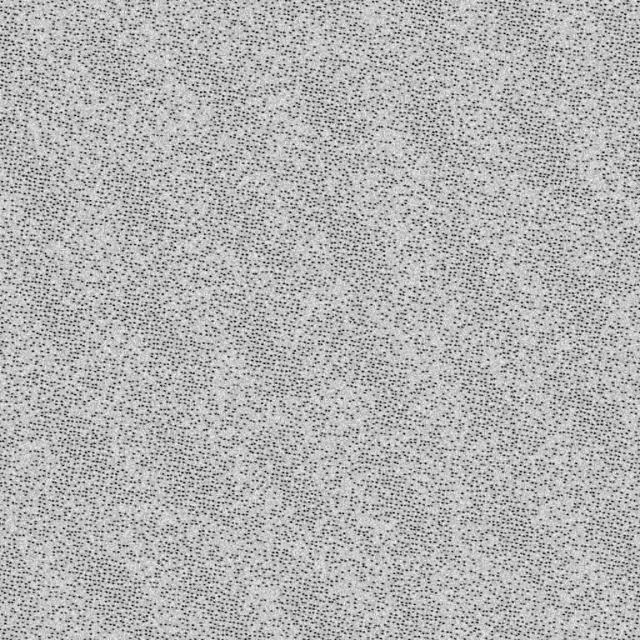
Write a WebGL 2 fragment shader that draws this texture.

```glsl
#version 300 es
precision highp float;

uniform vec2 u_resolution;
out vec4 outColor;

const float TAU = 6.2831853;

// Two independent random values per integer cell
vec2 hash2(vec2 cell, uint seed) {
    uvec2 q = uvec2(ivec2(cell) + 4096) + seed * 7919u;
    q = q * 1664525u + 1013904223u;
    q.x += q.y * 1664525u;
    q.y += q.x * 1664525u;
    q ^= q >> 16u;
    q.x += q.y * 1664525u;
    q.y += q.x * 1664525u;
    q ^= q >> 16u;
    return vec2(q & 65535u) / 65535.0;
}

// Bell-shaped random value from -1 to 1
float bell(vec2 cell, uint seed) {
    vec2 h = hash2(cell, seed);
    return h.x + h.y - 1.0;
}

float smoothNoise(vec2 p, uint seed) {
    vec2 cell = floor(p);
    vec2 f = smoothstep(0.0, 1.0, p - cell);
    float low = mix(bell(cell, seed), bell(cell + vec2(1, 0), seed), f.x);
    float high = mix(bell(cell + vec2(0, 1), seed), bell(cell + vec2(1, 1), seed), f.x);
    return mix(low, high, f.y);
}

mat2 rotation(float angle) {
    float c = cos(angle), s = sin(angle);
    return mat2(c, s, -s, c);
}

// Slanted lattice of broad dense patches, separated by diagonal pale streaks
float patchDensity(vec2 p, vec2 center, vec2 across, vec2 down) {
    vec2 phase = TAU * (inverse(mat2(across, down)) * (p - center));
    float waves = cos(phase.x) + 0.6 * cos(phase.y) + cos(phase.x - phase.y);
    return waves / 2.6 + 0.3 * smoothNoise(p * 14.0, 3u);
}

// Soft dark pits on a jittered grid; density sets how many cells are filled
float pits(vec2 p, float density, vec2 radius, float jitter) {
    vec2 cell = floor(p);
    float fill = 0.7 + 0.32 * density;
    float depth = 0.0;
    for (int y = -1; y <= 1; y++) {
        for (int x = -1; x <= 1; x++) {
            vec2 id = cell + vec2(x, y);
            vec2 offset = (hash2(id, 1u) - 0.5) * jitter;
            vec2 traits = hash2(id, 2u);
            vec2 d = (p - id - 0.5 - offset) / radius;
            float present = smoothstep(-0.04, 0.04, fill - traits.x);
            float strength = mix(0.5, 0.7, traits.y);
            depth = max(depth, present * strength * exp(-dot(d, d)));
        }
    }
    return depth;
}

void main() {
    vec2 p = gl_FragCoord.xy / min(u_resolution.x, u_resolution.y);

    float density = patchDensity(p, vec2(0.423, 0.447),
                                 vec2(0.169, -0.034), vec2(0.039, -0.208));

    // Rows of pits fall gently to the right
    vec2 weave = rotation(0.17) * p * 142.0;
    float depth = pits(weave, density, vec2(0.30, 0.215), 0.55);

    // Fine pale grain
    float grain = smoothNoise(p * 512.0 - 0.5, 5u);
    float shade = 0.785 + 0.17 * grain - depth;

    outColor = vec4(vec3(clamp(shade, 0.08, 1.0)), 1.0);
}
```
